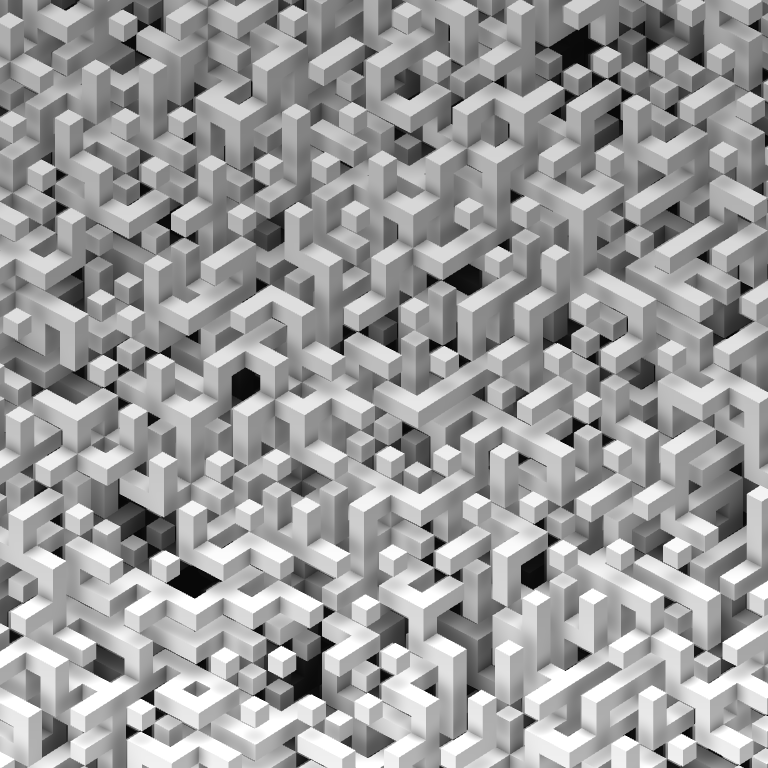
Reproduce this pattern procedurally as a Shadertoy shader.

```glsl
// A dense maze of square beams and loose cubes, seen in near-isometric view.
// Beams join the nodes of a two-cell lattice at random; each view ray walks
// the cells to its first solid one, shaded by face, depth and occlusion.

float hash(ivec3 cell) {
    uvec3 q = uvec3(cell + 4096) * uvec3(1597u, 7919u, 3571u);
    uint h = (q.x ^ (q.y << 7) ^ (q.z << 13)) * 2654435u + q.x + q.y;
    h = (h ^ (h >> 15)) * 739982u + q.z;
    h = (h ^ (h >> 13)) * 668265u;
    h ^= h >> 16;
    return float(h & 65535u) / 65536.0;
}

bool isNode(ivec3 cell) {
    return cell.x + cell.y + cell.z <= 0 && hash(cell) < 0.9;
}

// Even cells are nodes; cells with one odd coordinate link two nodes.
bool isSolid(ivec3 cell) {
    ivec3 odd = cell & 1;
    int oddCount = odd.x + odd.y + odd.z;
    if (oddCount > 1) return false;
    if (oddCount == 0) return isNode(cell);
    return hash(cell) < 0.38 && isNode(cell + odd) && isNode(cell - odd);
}

// Quadratic spline weight, reaching zero at one and a half cells.
float spline(float x) {
    x = abs(x);
    float tail = max(1.5 - x, 0.0);
    return x < 0.5 ? 0.75 - x * x : 0.5 * tail * tail;
}

// Share of the two cell layers before a face that is filled near the hit.
float occlusion(vec3 hit, ivec3 front, ivec3 normal) {
    ivec3 sideA = normal.yzx, sideB = normal.zxy;
    float sum = 0.0;
    for (int i = -1; i <= 1; i++)
    for (int j = -1; j <= 1; j++) {
        ivec3 cell = front + i * sideA + j * sideB;
        vec3 offset = hit - vec3(cell) - 0.5;
        float weight = spline(dot(offset, vec3(sideA))) * spline(dot(offset, vec3(sideB)));
        if (isSolid(cell)) sum += weight;
        if (isSolid(cell + normal)) sum += 0.45 * weight;
    }
    return sum;
}

float shade(vec2 uv) {
    // Orthographic camera, turned slightly off the exact diagonal
    float turn = 0.74, lift = 0.6155;
    vec3 toEye = vec3(cos(lift) * sin(turn), sin(lift), cos(lift) * cos(turn));
    vec3 right = vec3(cos(turn), 0.0, -sin(turn));
    vec3 up = cross(toEye, right);

    // Start on the sloping plane that bounds the maze
    vec3 start = 38.2 * (uv.x * right + uv.y * up);
    start += toEye * (3.0 - dot(start, vec3(1))) / dot(toEye, vec3(1));

    // Walk from cell to cell, away from the eye
    ivec3 cell = ivec3(floor(start)), normal = ivec3(0, 1, 0);
    vec3 next = fract(start) / toEye;
    float travel = 0.0;
    bool found = false;
    for (int i = 0; i < 26; i++) {
        if (isSolid(cell)) { found = true; break; }
        travel = min(next.x, min(next.y, next.z));
        normal = travel == next.x ? ivec3(1, 0, 0)
               : travel == next.y ? ivec3(0, 1, 0) : ivec3(0, 0, 1);
        cell -= normal;
        next += vec3(normal) / toEye;
    }
    if (!found) return 0.03;

    // Face brightness, stronger toward the lower edge of the canvas
    vec3 hit = start - toEye * travel;
    float low = 1.0 - clamp(uv.y, 0.0, 1.0);
    float light = dot(vec3(normal), vec3(0.60, 0.98, 0.81)) * (0.77 + 0.31 * low * low);

    // Fade into the depth and darken the contacts
    float depth = 3.0 - dot(hit, vec3(1));
    float fade = 1.0 - 0.96 * smoothstep(2.0, 17.5, depth);
    float open = 1.0 - 0.68 * min(occlusion(hit, cell + normal, normal), 1.0);
    return 0.02 + 1.06 * light * fade * open;
}

void mainImage(out vec4 fragColor, in vec2 fragCoord) {
    // Four samples, on a slightly turned square, smooth the edges
    float gray = 0.0;
    for (int i = 0; i < 4; i++) {
        float angle = 0.46 + 1.5708 * float(i);
        vec2 jitter = 0.42 * vec2(cos(angle), sin(angle)) * 512.0 / iResolution.y;
        gray += 0.25 * min(shade(fragCoord / iResolution.y + jitter / 512.0), 1.0);
    }
    fragColor = vec4(vec3(gray), 1.0);
}
```
